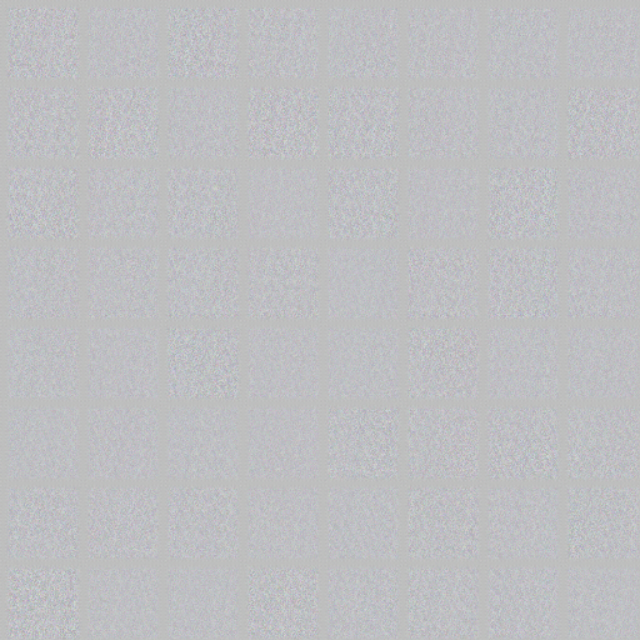
A WebGL 1 fragment shader for this pattern:

```glsl
precision highp float;
// Pale grey cloth with an 8 by 8 grid of soft-edged, finely speckled square patches.
uniform vec2 u_resolution;

float hash(vec2 p) {
  return fract(sin(dot(p, vec2(12.9898, 78.233))) * 43758.5453);
}

vec3 hash3(vec2 p) {
  return vec3(hash(p), hash(p + 17.3), hash(p + 41.7));
}

// Coloured value noise, blended between neighbouring grains
vec3 grain(vec2 p) {
  vec2 cell = floor(p), f = fract(p);
  vec3 low = mix(hash3(cell), hash3(cell + vec2(1.0, 0.0)), f.x);
  vec3 high = mix(hash3(cell + vec2(0.0, 1.0)), hash3(cell + 1.0), f.x);
  return mix(low, high, f.y) - 0.5;
}

void main() {
  vec2 uv = gl_FragCoord.xy / u_resolution;
  vec2 thread = uv * 512.0 - 0.5;

  // Patches sit slightly right of and below the even grid
  vec2 grid = uv * 8.0 - vec2(0.04, -0.04);
  vec2 tile = floor(grid);
  vec2 edge = abs(fract(grid) - 0.5);
  vec2 inside = 1.0 - smoothstep(0.41, 0.48, edge);
  float patchMask = inside.x * inside.y;

  // Speckle strength varies by patch, broadly within it, and by thread
  float contrast = mix(0.16, 0.28, pow(hash(tile + 5.0), 1.5));
  contrast *= 1.0 + 0.35 * grain(uv * 24.0 + 90.0).r;
  float column = grain(vec2(thread.x, 731.0)).r;
  float row = grain(vec2(877.0, thread.y)).g;
  contrast *= 1.0 + 0.5 * (column + row);

  vec3 speck = grain(thread);
  float shade = grain(thread + 613.0).b;
  speck = 0.33 * speck + 0.36 * shade;

  // Alternating green and violet threads
  vec2 weave = cos(3.14159 * thread) * vec2(-1.0, 1.0);
  vec3 tint = vec3(-0.007, 0.009, -0.004) * (weave.x + weave.y);

  vec3 color = mix(vec3(0.744, 0.746, 0.744), vec3(0.746, 0.748, 0.763), patchMask);
  color += speck * contrast * mix(0.15, 1.0, patchMask);
  color += tint * mix(0.25, 1.0, patchMask);

  // Faint dotted stitches along the gaps
  vec2 stitch = smoothstep(0.45, 0.465, edge) * (1.0 - smoothstep(0.475, 0.49, edge));
  vec2 dots = cos(thread.yx * 2.0944);
  color += 0.01 * dot(stitch, dots);

  gl_FragColor = vec4(color, 1.0);
}
```
